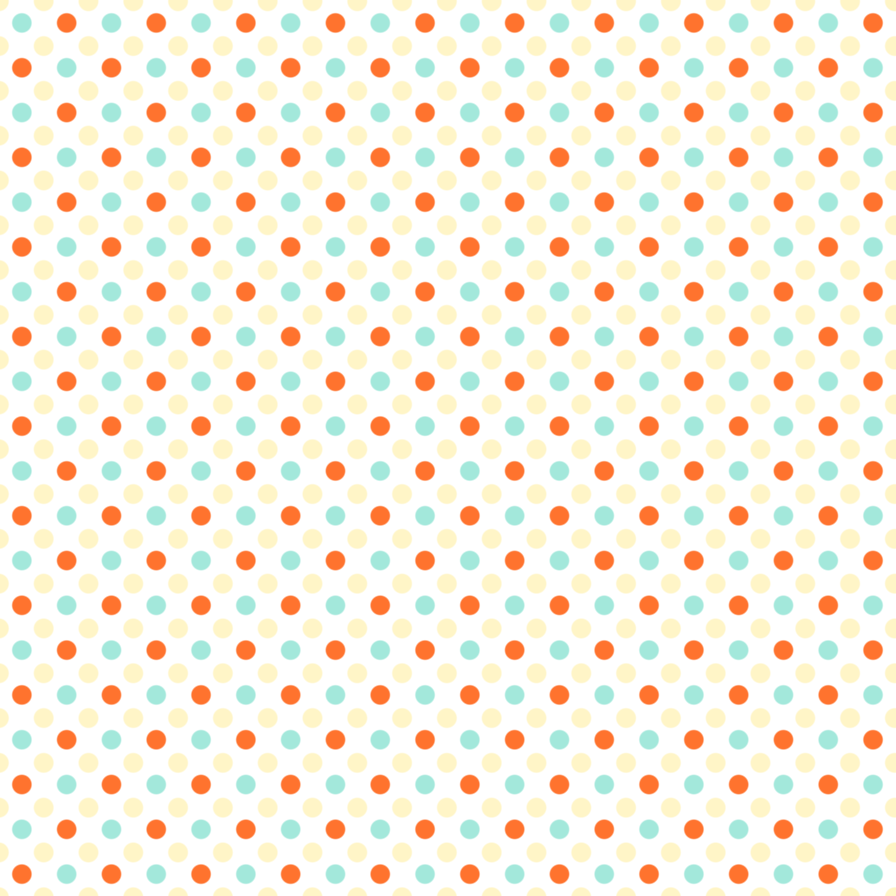
Give the GLSL for this pattern, as a three.js fragment shader.

```glsl
// Polka dots: a checkerboard of orange and mint dots with cream dots between them, on white.
varying vec2 vUv;

// Coverage of a dot centred in each unit cell, with a soft edge
float dotMask(vec2 p, float radius) {
  float edge = length(fract(p) - 0.5) - radius;
  return 1.0 - smoothstep(-0.024, 0.024, edge);
}

void main() {
  const vec3 white = vec3(1.0);
  const vec3 cream = vec3(1.0, 0.96, 0.78);
  const vec3 mint = vec3(0.64, 0.91, 0.86);
  const vec3 orange = vec3(1.0, 0.45, 0.18);

  // 20 by 20 cells, each dot layer shifted slightly off the exact grid
  vec2 grid = vUv * 20.0;
  vec2 mainGrid = grid + vec2(0.012, 0.012);
  vec2 creamGrid = grid + vec2(0.525, 0.528);

  // Cream dots at the cell corners
  vec3 color = mix(white, cream, dotMask(creamGrid, 0.22));

  // Alternating dots at the cell centres
  vec2 cell = floor(mainGrid);
  float odd = mod(cell.x + cell.y, 2.0);
  vec3 dotColor = mix(orange, mint, step(0.5, odd));
  color = mix(color, dotColor, dotMask(mainGrid, 0.217));

  gl_FragColor = vec4(color, 1.0);
}
```
